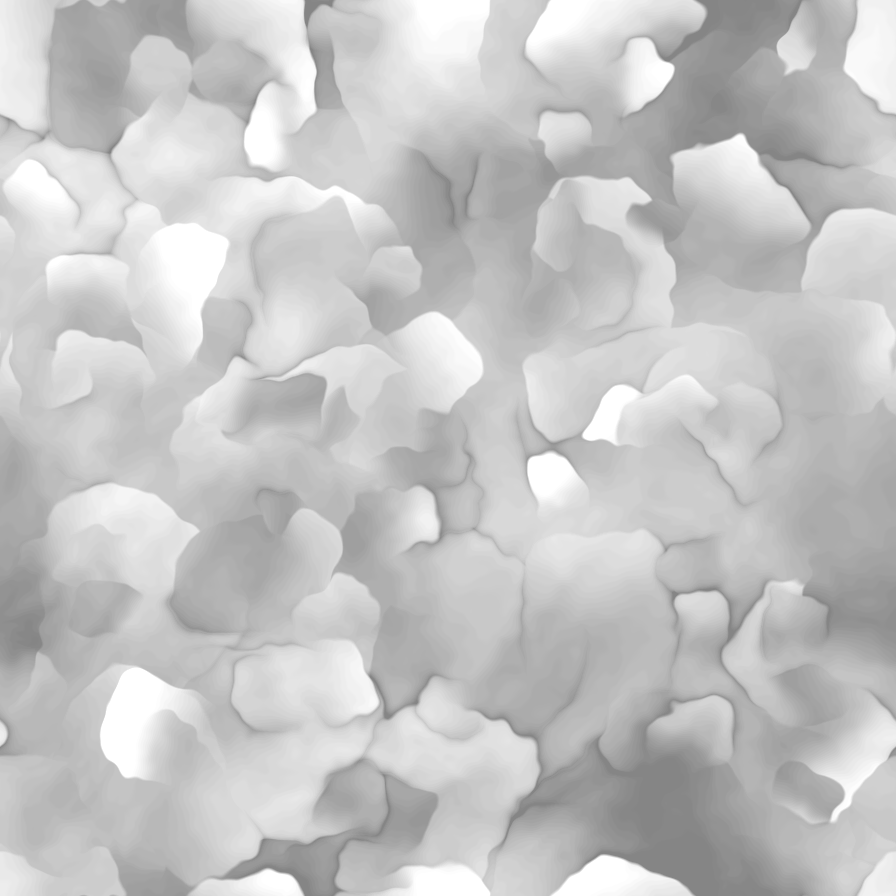
Give the GLSL for this texture, as a Shadertoy shader.

```glsl
const float PI = 3.14159265;
const float GROUND_TONE = 0.76;

// Four random values for one lattice point
vec4 hash4(vec2 cell, float seed) {
    uvec4 v = uvec4(uvec2(cell), uint(seed), 7u);
    v = v * 1664525u + 1013904223u;
    for (int k = 0; k < 2; k++) {
        v.x += v.y * v.w;
        v.y += v.z * v.x;
        v.z += v.x * v.y;
        v.w += v.y * v.z;
        v ^= v >> 16u;
    }
    return vec4(v) / 4294967295.0;
}

vec2 wrapCell(vec2 cell, vec2 period) {
    return floor(mod(cell + 0.5, period));
}

// Two channels of value noise that repeat after a whole period
vec2 noise2(vec2 q, vec2 period, float seed) {
    vec2 cell = floor(q), f = fract(q);
    f = f * f * (3.0 - 2.0 * f);
    vec2 a = hash4(wrapCell(cell, period), seed).xy;
    vec2 b = hash4(wrapCell(cell + vec2(1, 0), period), seed).xy;
    vec2 c = hash4(wrapCell(cell + vec2(0, 1), period), seed).xy;
    vec2 d = hash4(wrapCell(cell + vec2(1, 1), period), seed).xy;
    return mix(mix(a, b, f.x), mix(c, d, f.x), f.y);
}

// Centred fractal noise
vec2 fbm2(vec2 p, float freq, float seed) {
    vec2 sum = vec2(0.0);
    float amp = 0.5;
    for (int k = 0; k < 5; k++) {
        sum += amp * (noise2(p * freq, vec2(freq), seed + float(k)) - 0.5);
        freq *= 2.0;
        amp *= 0.5;
    }
    return sum;
}

vec2 rotate(vec2 v, float angle) {
    float c = cos(angle), s = sin(angle);
    return vec2(c * v.x - s * v.y, s * v.x + c * v.y);
}

// Overlapping blocks: crisp on the lit side, dissolving on the other
float paintBlocks(float tone, vec2 p, float count, float density,
                  float cloud, float crack, float seed) {
    vec2 q = p * count, home = floor(q);
    for (int j = 1; j >= -1; j--) {
        for (int i = -1; i <= 1; i++) {
            vec2 cell = home + vec2(i, j);
            vec2 id = wrapCell(cell, vec2(count));
            vec4 place = hash4(id, seed);
            vec4 look = hash4(id, seed + 50.0);
            if (place.w > density) continue;

            vec2 d = q - cell - 0.5 - 0.7 * (place.xy - 0.5);
            float size = mix(0.45, 0.7, place.z);
            vec2 local = rotate(d, look.x * PI) * vec2(1.2, 0.85);
            local *= local;
            float edge = size - pow(dot(local, local), 0.25);

            vec2 lit = rotate(vec2(0, 1), (look.y - 0.5) * 4.5);
            float along = dot(d, lit) / size;
            float cover = smoothstep(-0.9, 0.2, along);
            float glow = smoothstep(0.72, 0.95, look.w);
            float shade = 0.75 + 0.25 * (look.z - 0.5) + 0.085 * along
                        + glow * (0.12 + 0.1 * along)
                        + cloud * mix(0.2, 0.75, place.z);

            tone = mix(tone, shade, cover * smoothstep(0.0, 0.004 * count, edge));
            float rim = exp(-abs(edge) / (0.004 * count));
            tone -= 0.14 * rim * crack * cover;
        }
    }
    return tone;
}

// Flat brush steps with softened borders
float brushSteps(float tone, float stepSize) {
    float t = tone / stepSize;
    return (floor(t) + smoothstep(0.25, 0.75, fract(t))) * stepSize;
}

void mainImage(out vec4 fragColor, in vec2 fragCoord) {
    vec2 uv = fragCoord / iResolution.xy;

    // Ragged outlines
    vec2 p = uv + 0.09 * fbm2(uv, 5.0, 11.0);
    p += 0.008 * (noise2(uv * 64.0, vec2(64.0), 21.0) - 0.5);

    // Clouds, diagonal brush streaks and broken cracks
    float cloud = fbm2(p + 0.15 * fbm2(uv, 4.0, 31.0), 5.0, 41.0).x;
    vec2 slant = vec2(p.x + p.y, p.y - p.x) * vec2(5.0, 28.0);
    float streak = noise2(slant, vec2(5.0, 28.0), 61.0).x - 0.5;
    float crack = smoothstep(0.52, 0.78, noise2(uv * 10.0, vec2(10.0), 71.0).x);

    // Large blocks first, then smaller chips
    float tone = GROUND_TONE + 0.5 * cloud;
    tone = paintBlocks(tone, p, 5.0, 0.9, cloud, crack, 101.0);
    tone = paintBlocks(tone, p, 8.0, 0.4, cloud, crack, 202.0);
    tone = paintBlocks(tone, p, 15.0, 0.22, cloud, crack, 303.0);
    tone += 0.035 * streak;

    tone = brushSteps(tone, 0.016);
    fragColor = vec4(vec3(clamp(tone, 0.52, 1.0)), 1.0);
}
```
